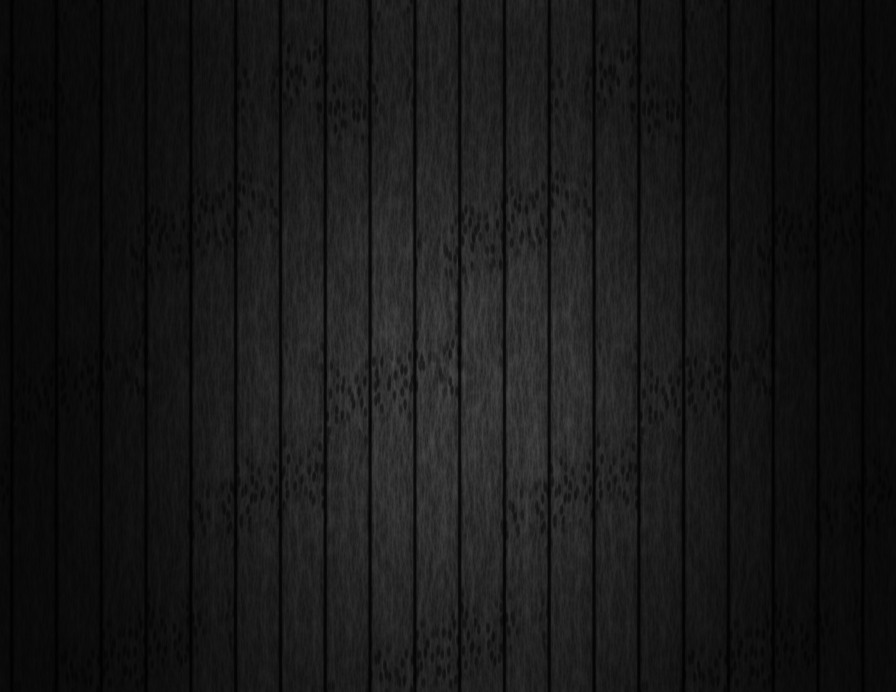
This texture is drawn by a Shadertoy shader. Its source:

```glsl
// Twenty dark vertical wooden planks under a soft central pool of light.
// Stretched cellular noise gives fibres and pits, layered sines give the growth
// rings; seven plank kinds recur, and everything wraps at the canvas edges.

const float TAU = 6.2831853;

vec2 hash2(vec3 p) {
    p = fract(p * vec3(0.1031, 0.1030, 0.0973));
    p += dot(p, p.yzx + 33.33);
    return fract((p.xx + p.yz) * p.zy);
}

// Distance to the nearest scattered point; wraps vertically after rows cells.
float cellular(vec2 p, float rows, float seed) {
    vec2 cell = floor(p), local = fract(p);
    float nearest = 4.0;
    for (int j = -1; j <= 1; j++)
    for (int i = -1; i <= 1; i++) {
        vec2 offset = vec2(i, j);
        vec2 id = cell + offset;
        id.y = mod(id.y, rows);
        vec2 delta = offset + hash2(vec3(id + 7.0, seed)) - local;
        nearest = min(nearest, dot(delta, delta));
    }
    return sqrt(nearest);
}

// Cellular noise with the given number of cells across a plank and up the canvas.
float stretched(vec2 p, vec2 cells, float seed) {
    return cellular(p * cells, cells.y, seed);
}

// Wavering growth rings that bend into pointed arches along the plank.
float rings(vec2 p, float seed) {
    float y = p.y * TAU;
    float centre = 0.5 + 0.16 * sin(y + seed) + 0.05 * sin(3.0 * y + 2.0 * seed);
    float bend = 1.3 * sin(2.0 * y + seed * 1.7) + 0.5 * sin(5.0 * y + seed);
    float across = p.x - centre;
    float phase = 34.0 * sqrt(across * across + 0.012) + 3.0 * bend;
    return sin(phase + 0.5 * sin(11.0 * y + 9.0 * p.x));
}

void mainImage(out vec4 fragColor, in vec2 fragCoord) {
    vec2 uv = fragCoord / iResolution.xy;

    // Plank layout: the seams sit at whole values of column
    float column = uv.x * 20.0 - 0.26;
    float index = mod(floor(column), 20.0);
    float kind = mod(index, 7.0);
    vec2 plank = vec2(fract(column), uv.y);
    float seed = 3.0 + kind * 5.3;
    vec2 character = hash2(vec3(kind, 4.0, 9.0));

    // Fibres sway slightly so that they do not look ruled
    float y = uv.y * TAU;
    vec2 swayed = plank;
    swayed.x += 0.025 * sin(3.0 * y + seed) + 0.012 * sin(8.0 * y + 2.0 * seed);

    // Fine and coarse grain
    float fine = stretched(swayed, vec2(15.0, 44.0), seed) - 0.45;
    float coarse = stretched(swayed, vec2(6.0, 9.0), seed + 1.0) - 0.45;
    float speckle = stretched(plank, vec2(24.0, 150.0), seed + 2.0) - 0.45;
    float wood = 1.0 + 0.42 * fine + 0.30 * coarse + 0.20 * speckle;
    wood += mix(0.015, 0.07, character.x) * rings(plank, seed);
    wood *= 0.94 + 0.12 * character.y;

    // Worn dark pits gather in patches, mostly beside the seams
    float patches = sin(2.0 * y + seed) + 0.7 * sin(5.0 * y + 2.3 * seed);
    float side = abs(plank.x - 0.5 + 0.2 * (character.x - 0.5));
    float wear = smoothstep(0.2, 1.3, patches + 2.0 * side - 0.5);
    float pit = 1.0 - smoothstep(0.15, 0.42, stretched(swayed, vec2(7.0, 38.0), seed + 3.0));
    wood *= 1.0 - 0.48 * pit * wear;

    // Dark grooves with a soft shadow and a faint lit edge
    float groove = min(plank.x, 1.0 - plank.x);
    float blur = 20.0 / iResolution.x;
    float line = 1.0 - smoothstep(0.035 - blur, 0.035 + blur, groove);
    wood *= 1.0 - 0.26 * exp(-groove * 16.0);
    wood += 0.12 * exp(-pow((plank.x - 0.1) / 0.025, 2.0));
    wood *= 1.0 - 0.76 * line;

    // Periodic pool of light, just below the middle
    vec2 wave = 0.5 + 0.5 * cos(TAU * (uv - vec2(0.51, 0.44)));
    float light = 0.038 + 0.178 * pow(wave.x, 1.1) * mix(0.5, 1.0, wave.y);

    fragColor = vec4(vec3(clamp(light * wood, 0.0, 1.0)), 1.0);
}
```
